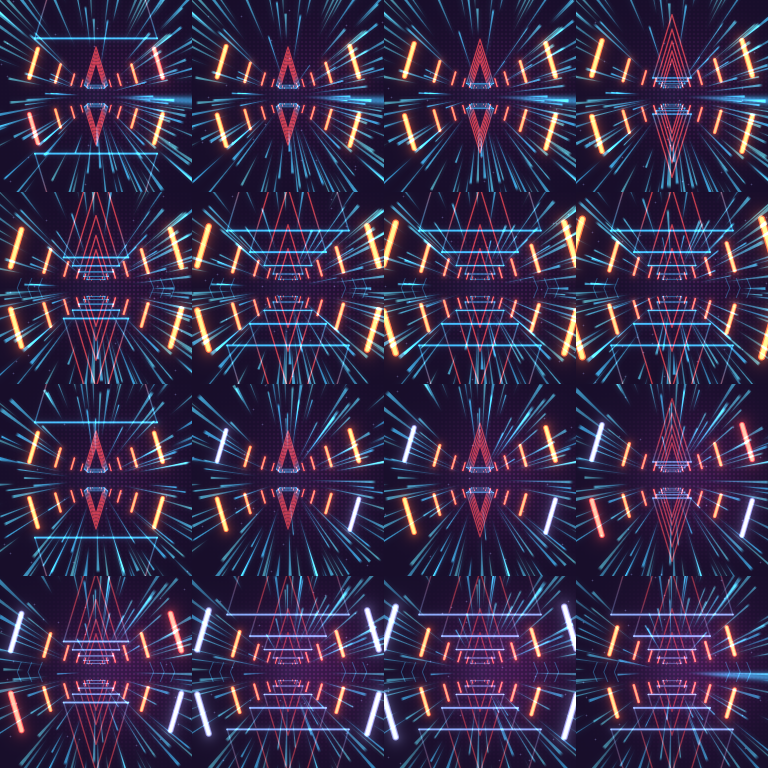
Reproduce this background procedurally as a Shadertoy shader.

```glsl
#define GRID 4.0
#define CYCLE 8.0
#define BAR_RATIO 1.64
#define STREAKS 50.0
#define DOTS 48.0
#define NIGHT vec3(0.092, 0.055, 0.165)
#define VIOLET vec3(0.34, 0.09, 0.30)
#define CYAN vec3(0.15, 0.64, 0.78)
#define TEAL vec3(0.24, 0.62, 0.58)
#define RED vec3(0.92, 0.25, 0.17)
#define ORANGE vec3(1.0, 0.40, 0.10)
#define ICE vec3(0.62, 0.68, 0.90)

float hash(vec2 p) {
    vec3 q = fract(vec3(p.xyx) * 0.1031);
    q += dot(q, q.yzx + 33.33);
    return fract((q.x + q.y) * q.z);
}

float segment(vec2 p, vec2 a, vec2 b) {
    vec2 d = b - a;
    return length(p - a - d * clamp(dot(p - a, d) / dot(d, d), 0.0, 1.0));
}

// Antialiased stroke of half width w
float stroke(float d, float w, float px) {
    return clamp((w - d) / px + 0.5, 0.0, 1.0) * min(1.0, 2.0 * w / px);
}

// Tapered light trails leaving the vanishing point
vec3 streakLayer(vec2 p, float frame, float layer, float px) {
    float r = length(p);
    float turn = atan(p.y, p.x) / 6.28318 + 0.5;
    float n = STREAKS + layer * 13.0;
    float id = mod(floor(turn * n), n);
    vec2 seed = vec2(id + 3.0, layer * 17.0 + floor(frame / CYCLE) * 5.0 + 1.0);
    float offset = (hash(seed) - 0.5) * 0.5;
    float d = abs(fract(turn * n) - 0.5 - offset) * 6.28318 / n * r;
    float start = 0.07 + 0.45 * fract(hash(seed + 7.1) + frame * 0.06);
    float len = 0.12 + 0.30 * hash(seed + 2.7);
    float t = (r - start) / len;
    float span = smoothstep(0.0, 0.35, t) * (1.0 - smoothstep(0.92, 1.0, t));
    float w = 0.001 + 0.012 * r * clamp(t, 0.0, 1.0) * (0.4 + hash(seed + 4.4));
    float light = stroke(d, w, px) * (0.25 + 0.6 * clamp(t, 0.0, 1.0)) + 0.10 * exp(-d / 0.011);
    vec3 tint = mix(CYAN, TEAL, hash(seed + 9.3) * smoothstep(0.15, 0.45, r));
    return tint * light * span * step(0.42, hash(seed + 5.9));
}

// Pairs of slanted neon bars receding along both walls
vec3 neonBars(vec2 p, float frame, float phase, float px) {
    vec2 q = abs(p);
    float diagonal = step(p.x * p.y, 0.0);
    vec3 sum = vec3(0.0);
    for (int k = 0; k < 7; k++) {
        float s = pow(BAR_RATIO, phase / CYCLE - float(k));
        vec2 center = vec2(0.325 * s, 0.035 + 0.135 * s);
        vec2 arm = vec2(-0.022, 0.075) * s;
        float d = segment(q, center - arm, center + arm);
        vec3 tint = mix(ORANGE, RED, smoothstep(0.0, 3.0, float(k)) * 0.8);
        float power = 1.0;
        if (k == 0) {
            float pale = step(9.0, frame) * max(diagonal, step(13.0, frame));
            float ruddy = (1.0 - diagonal) * (step(11.0, frame) + step(frame, 0.5));
            tint = mix(mix(tint, RED, min(ruddy, 1.0)), ICE, pale);
            power = 1.0 - 0.25 * pale - 0.75 * step(14.5, frame);
        }
        vec3 glow = tint * (stroke(d, 0.012 * s, px) * 0.75 + 0.55 * exp(-d / (0.020 * s)));
        glow += vec3(0.4, 0.42, 0.28) * stroke(d, 0.008 * s, px) * min(s, 1.0);
        sum += glow * power;
    }
    return sum;
}

// Triangular frame with a glowing base and sides fading to red
vec3 frameShape(vec2 q, float base, float pale, float px) {
    float halfWidth = base * 1.06;
    float apex = base * 4.5;
    float size = clamp(base * 6.0, 0.3, 1.0);
    float edge = segment(q, vec2(0.0, base), vec2(halfWidth, base));
    float side = segment(q, vec2(halfWidth, base), vec2(0.0, apex));
    float rise = clamp((q.y - base) / (apex - base), 0.0, 1.0);
    vec3 beam = mix(CYAN * 1.1, ICE * 0.85, pale * 0.75);
    vec3 sideTint = mix(beam * 0.7, RED, smoothstep(0.0, 0.35, rise)) * (1.0 - 0.35 * pale);
    vec3 sum = beam * (0.9 * stroke(edge, 0.005 * size, px) + 0.22 * exp(-edge / (0.012 * size)));
    return sum + sideTint * (0.7 * stroke(side, 0.0035, px) + 0.10 * exp(-side / 0.008));
}

void mainImage(out vec4 fragColor, in vec2 fragCoord) {
    vec2 uv = fragCoord / iResolution.xy * GRID;
    vec2 cell = floor(uv);
    vec2 p = fract(uv) - 0.5;
    vec2 q = abs(p);
    float px = GRID / iResolution.y;
    float frame = (GRID - 1.0 - cell.y) * GRID + cell.x;
    float phase = mod(frame, CYCLE);
    float late = smoothstep(7.0, 14.0, frame);

    // Violet haze with a fine dot screen, leaning to the right
    vec2 h = p - vec2(0.12, 0.03);
    float haze = exp(-9.0 * dot(h, h));
    vec2 dotCell = fract(p * DOTS) - 0.5;
    float dots = 1.0 - smoothstep(0.18, 0.18 + px * DOTS, length(dotCell));
    vec3 col = NIGHT + VIOLET * haze * (0.12 + 0.28 * late + 0.32 * dots);
    col += CYAN * 0.06 * exp(-length(p * vec2(1.0, 1.6)) / 0.12);

    for (int i = 0; i < 3; i++) col += streakLayer(p, frame, float(i), px) * (1.0 - 0.2 * late);

    // Broad beam along the horizon
    float beamOn = step(frame, 3.5) + step(14.5, frame);
    float beam = abs(p.y + 0.05 * p.x) / (0.002 + 0.045 * max(p.x, 0.0));
    col += CYAN * beamOn * smoothstep(0.05, 0.3, p.x) * exp(-beam * beam) * 0.7;

    // Nested frames spread apart through the cycle, brightest one wins
    float t = clamp((phase - 1.0) / 4.0, 0.0, 1.0);
    float spread = 1.09 + 0.51 * t * t;
    vec3 frames = vec3(0.0);
    for (int j = 0; j < 5; j++)
        frames = max(frames, frameShape(q, 0.040 * pow(spread, float(j)) * (1.0 + 0.14 * t), late, px));
    if (phase < 0.5 && frame < 9.0) frames = max(frames, frameShape(q, 0.30, late, px));
    col += frames * 0.9;

    // Thin chevrons at the sides
    for (int j = 0; j < 3; j++) {
        float tip = 0.41 - 0.055 * float(j);
        float d = segment(q, vec2(tip, 0.0), vec2(tip - 0.02, 0.05));
        col += CYAN * 0.4 * stroke(d, 0.0025, px) * step(3.5, phase);
    }

    col += neonBars(p, frame, phase, px);

    // Scattered sparks
    vec2 grain = floor(p * 64.0);
    float spark = step(0.995, hash(grain + frame * 71.0 + 100.0));
    col += ICE * 0.3 * spark * (1.0 - smoothstep(0.1, 0.45, length(fract(p * 64.0) - 0.5)));

    fragColor = vec4(clamp(col, 0.0, 1.0), 1.0);
}
```
